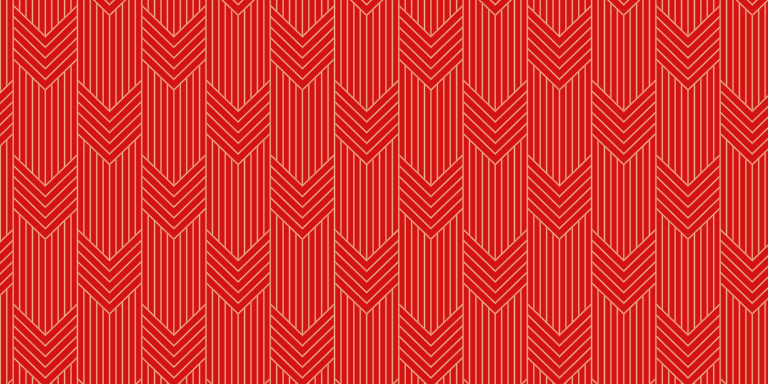
Write a Shadertoy shader that draws this pattern.

```glsl
// Red geometric pattern: tall columns of fine upright stripes, each crossed by
// bands of nested V lines. Every second column is shifted by half a period.
// Lines are distances to folded coordinates, filtered by exact box coverage.

// Lengths are fractions of the canvas height.
const float COLUMN_WIDTH = 0.16737;
const float LEFT_BORDER = 0.0343;
const float STRIPES_PER_COLUMN = 10.0;
const float PERIOD = 0.3887;        // vertical distance between V bands
const float FIRST_TIP = 0.0953;     // upper tip of a band, from the top
const float V_STEP = 0.0278;        // vertical distance between V lines
const float V_GAPS = 5.0;           // gaps in a band, one fewer than its lines
const float V_SLOPE = 0.97;
const float LINE_WIDTH = 0.0033;
const float FILTER_PIXELS = 1.3;
const vec3 RED = vec3(0.83, 0.08, 0.07);
const vec3 GOLD = vec3(0.93, 0.71, 0.57);

// Share of a filter window, centred at distance d, that a line covers.
float lineCoverage(float d, float window) {
    float halfLine = 0.5 * LINE_WIDTH;
    float halfWindow = 0.5 * window;
    float overlap = min(d + halfWindow, halfLine) - max(d - halfWindow, -halfLine);
    return max(overlap, 0.0) / window;
}

// Distance to the nearest multiple of spacing.
float gridDistance(float x, float spacing) {
    return abs(x - spacing * round(x / spacing));
}

void mainImage(out vec4 fragColor, in vec2 fragCoord) {
    float pixel = 1.0 / iResolution.y;
    float window = FILTER_PIXELS * pixel;
    vec2 p = vec2(fragCoord.x, iResolution.y - fragCoord.y) * pixel;

    // Column index and position across the column
    float x = p.x - LEFT_BORDER;
    float column = floor(x / COLUMN_WIDTH);
    float fromCentre = x - (column + 0.5) * COLUMN_WIDTH;

    // Height along the V shape, folded so that the band spans 0 to bandHeight
    float bandHeight = V_STEP * V_GAPS;
    float margin = 0.5 * (PERIOD - bandHeight);
    float shift = 0.5 * PERIOD * mod(column, 2.0);
    float v = p.y + V_SLOPE * abs(fromCentre) - FIRST_TIP - shift;
    v = mod(v + margin, PERIOD) - margin;

    // Nested V lines
    float slant = sqrt(1.0 + V_SLOPE * V_SLOPE);
    float nearestV = V_STEP * clamp(round(v / V_STEP), 0.0, V_GAPS);
    float vLines = lineCoverage(abs(v - nearestV) / slant, window);

    // Upright stripes outside the band, column borders everywhere
    float outside = (abs(v - 0.5 * bandHeight) - 0.5 * bandHeight) / slant;
    float stripeMask = clamp(0.5 + outside / pixel, 0.0, 1.0);
    float stripes = lineCoverage(gridDistance(x, COLUMN_WIDTH / STRIPES_PER_COLUMN), window);
    float borders = lineCoverage(gridDistance(x, COLUMN_WIDTH), window);

    float ink = max(max(vLines, borders), stripes * stripeMask);
    fragColor = vec4(mix(RED, GOLD, ink), 1.0);
}
```
